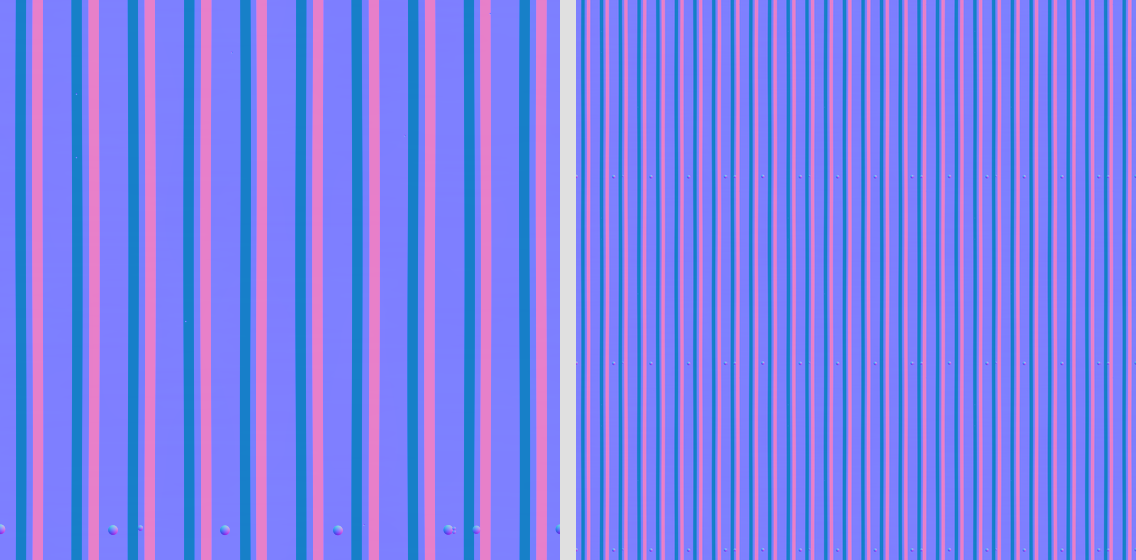
Left, the tile; right, the same tile 3 across and 3 down.
Write a Shadertoy shader that draws this texture map.

```glsl
// Tangent-space normal map of a ribbed metal sheet with a row of rivets.
// Surface tilts are summed from a rib profile, wrapped noise and small domes,
// then normalized and packed into colour. Tiles in both directions.

#define RIBS 10.0          // ribs across the tile
#define RIB_CENTER 0.527   // crest position inside one rib period
#define CREST_HALF 0.058   // half width of the flat crest, in periods
#define FOOT_HALF 0.241    // half width of the rib at its foot, in periods
#define RIB_SLOPE 1.42     // steepness of the rib sides
#define EDGE_SOFT 0.0011   // softness of the bends, in canvas units
#define RIVETS 5           // rivets in the row
#define RIVET_RADIUS 0.0085
#define ROW_HEIGHT 0.054   // height of the rivet row
#define PITS 7             // tiny scattered dents
#define WEAR 0.022         // strength of the surface unevenness

const float TAU = 6.2831853;

float hash(vec2 p) {
    return fract(sin(dot(p, vec2(127.1, 311.7))) * 43758.5453);
}

// Value noise whose lattice wraps after a whole number of cells
float wrapNoise(vec2 uv, vec2 cells) {
    vec2 p = uv * cells;
    vec2 i = floor(p);
    vec2 f = fract(p);
    f = f * f * (3.0 - 2.0 * f);
    vec2 a = mod(i, cells);
    vec2 b = mod(i + 1.0, cells);
    return mix(mix(hash(a), hash(vec2(b.x, a.y)), f.x),
               mix(hash(vec2(a.x, b.y)), hash(b), f.x), f.y);
}

// Sideways tilt of the ribs: left flank negative, right flank positive
float ribTilt(vec2 uv, float px) {
    float x = uv.x * RIBS;
    float rib = floor(x);
    float phase = hash(vec2(rib, 3.0));
    float sway = 0.007 * sin(TAU * (uv.y + phase)) + 0.012 * (phase - 0.5);
    float d = fract(x) - RIB_CENTER - sway;
    float side = d < 0.0 ? -1.0 : 1.0;
    float jitter = 0.012 * (hash(vec2(rib, side + 7.0)) - 0.5);
    float soft = max(EDGE_SOFT, 0.6 * px) * RIBS;
    float dist = abs(d) - jitter;
    float inside = smoothstep(CREST_HALF - soft, CREST_HALF + soft, dist);
    float foot = 1.0 - smoothstep(FOOT_HALF - soft, FOOT_HALF + soft, dist);
    float crestLean = -0.06 * (1.0 - inside);
    return side * RIB_SLOPE * inside * foot + crestLean;
}

// Replaces the tilt inside a disc by that of a dome (bulge > 0) or a dent
void addDome(inout vec2 tilt, vec2 uv, vec2 center, float radius, float bulge, float px) {
    vec2 d = uv - center;
    d -= floor(d + 0.5);
    vec2 q = d / radius;
    q /= max(1.0, length(q));
    vec2 n = q * bulge;
    vec2 domeTilt = n / sqrt(1.0 - dot(n, n));
    float mask = 1.0 - smoothstep(radius - 0.7 * px, radius + 0.7 * px, length(d));
    tilt = mix(tilt, domeTilt, mask);
}

void mainImage(out vec4 fragColor, in vec2 fragCoord) {
    vec2 uv = fragCoord / iResolution.xy;
    float px = 1.0 / min(iResolution.x, iResolution.y);

    vec2 tilt = vec2(ribTilt(uv, px) - 0.012, 0.0);

    // Broad unevenness and faint horizontal brushing
    vec2 broad = vec2(wrapNoise(uv, vec2(9.0, 5.0)),
                      wrapNoise(uv + 0.37, vec2(7.0, 6.0)));
    float brushing = wrapNoise(uv, vec2(6.0, 110.0)) - 0.5;
    tilt += WEAR * (broad - 0.5) + vec2(0.0, 0.7 * WEAR * brushing);

    // Scattered pits
    for (int i = 0; i < PITS; i++) {
        float k = float(i);
        vec2 spot = vec2(hash(vec2(k, 11.0)), hash(vec2(k, 23.0)));
        addDome(tilt, uv, spot, 0.0014, -0.5, px);
    }

    // Main rivet row, one on every second flat
    for (int i = 0; i < RIVETS; i++) {
        float k = float(i);
        vec2 shift = vec2(hash(vec2(k, 41.0)), hash(vec2(k, 53.0))) - 0.5;
        vec2 spot = vec2((k + 0.01) / float(RIVETS), ROW_HEIGHT) + 0.003 * shift;
        addDome(tilt, uv, spot, RIVET_RADIUS, 0.72, px);
    }

    // Two odd screws on rib crests, and a pair of burrs beside a rivet
    for (int i = 0; i < 2; i++) {
        float k = float(i);
        vec2 screw = vec2((2.0 + 6.0 * k + RIB_CENTER - 0.02) / RIBS, ROW_HEIGHT + 0.003 * (1.0 - k));
        addDome(tilt, uv, screw, RIVET_RADIUS * mix(0.55, 0.85, k), 0.65, px);
        vec2 burr = vec2(0.811, ROW_HEIGHT - 0.004 + 0.006 * k);
        addDome(tilt, uv, burr, 0.0032, 0.55, px);
    }

    vec3 normal = normalize(vec3(tilt, 1.0));
    fragColor = vec4(0.5 + 0.5 * normal, 1.0);
}
```
